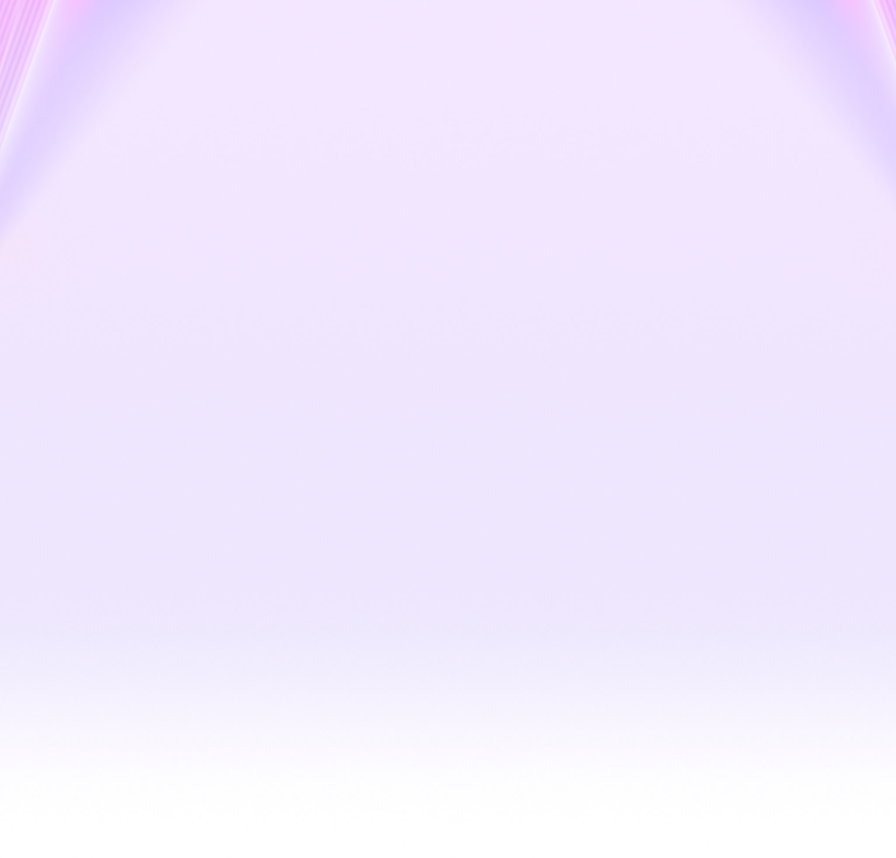
Reproduce this background procedurally as a WebGL 1 fragment shader.

```glsl
precision highp float;

// A pale lilac backdrop that fades to white at the bottom, with a folded,
// glowing violet veil in each upper corner. Each veil is a fan of slanted
// edges; the right one reuses the left one, mirrored and shifted outwards.

uniform vec2 u_resolution;

const vec3 LILAC_TOP = vec3(0.955, 0.902, 1.000);
const vec3 LILAC_LOW = vec3(0.930, 0.902, 0.993);
const vec3 WHITE     = vec3(1.0);
const vec3 LAVENDER  = vec3(0.850, 0.775, 1.000);
const vec3 PINK      = vec3(0.970, 0.760, 1.000);
const vec3 ORCHID    = vec3(0.955, 0.730, 1.000);
const vec3 VIOLET    = vec3(0.900, 0.800, 1.000);
const vec3 BLUSH     = vec3(0.965, 0.885, 0.975);

// Slanted edges: x at the top of the canvas, and shift per unit of depth
const vec2 FOLD_EDGE  = vec2(0.061, 0.345);
const vec2 INNER_EDGE = vec2(0.0235, 0.277);
const vec2 GLOW_EDGE  = vec2(0.245, 0.820);

const float RIGHT_SHIFT = 0.035;
const float FADE_START  = 0.68;
const float FADE_END    = 0.97;
const float EDGE_SOFT   = 0.0015;
const float RIB_FREQ    = 900.0;
const float RIB_AMOUNT  = 0.05;
const float GRAIN_CELLS = 256.0;
const float GRAIN       = 0.004;

float hash(vec2 p) {
    return fract(sin(dot(p, vec2(12.9898, 78.233))) * 43758.5453);
}

float edgeX(vec2 edge, float depth) {
    return edge.x - edge.y * depth;
}

// Vertical gradient: lilac body, then a soft fade to white
vec3 backdrop(float depth) {
    vec3 lilac = mix(LILAC_TOP, LILAC_LOW, smoothstep(0.0, 0.65, depth));
    return mix(lilac, WHITE, smoothstep(FADE_START, FADE_END, depth));
}

// Corner veil; x runs inwards from the side, depth runs down from the top
vec3 addVeil(vec3 color, float x, float depth) {
    float fold = x - edgeX(FOLD_EDGE, depth);
    float inner = x - edgeX(INNER_EDGE, depth);
    float span = max(edgeX(GLOW_EDGE, depth) - edgeX(FOLD_EDGE, depth), 0.03);
    float across = fold / span;
    float topness = exp(-depth / 0.045);

    // Faint warm rim where the glow dies out along the side
    vec2 rim = vec2(x / 0.06, (depth - 0.29) / 0.05);
    color = mix(color, BLUSH, 0.45 * exp(-dot(rim, rim)));

    // Broad glow outside the fold
    float glow = (1.0 - smoothstep(0.25, 1.0, across))
               * mix(0.35, 1.0, smoothstep(0.0, 0.25, across));
    color = mix(color, LAVENDER, glow * mix(0.62, 0.92, topness));
    float pinkBand = exp(-pow((across - 0.14) / 0.13, 2.0));
    color = mix(color, PINK, 0.85 * pinkBand * topness);

    // Folded cloth inside the edge, with fine ribs along it
    vec3 cloth = mix(VIOLET, ORCHID, exp(-depth / 0.09));
    cloth = mix(cloth, WHITE, 0.25 * smoothstep(-0.018, 0.0, fold));
    float innerMask = 1.0 - smoothstep(-EDGE_SOFT, EDGE_SOFT, inner);
    cloth = mix(cloth, ORCHID, 0.6 * innerMask);
    cloth += RIB_AMOUNT * 0.5 * sin(fold * RIB_FREQ);
    float foldMask = 1.0 - smoothstep(-EDGE_SOFT, EDGE_SOFT, fold);
    color = mix(color, cloth, foldMask);

    // Light catching both edges
    float sheen = 0.45 * exp(-abs(fold) / 0.004)
                + 0.30 * exp(-abs(inner) / 0.002);
    return mix(color, WHITE, sheen * (1.0 - smoothstep(0.14, 0.22, depth)));
}

void main() {
    vec2 uv = gl_FragCoord.xy / u_resolution;
    float depth = 1.0 - uv.y;

    vec3 color = backdrop(depth);
    color = addVeil(color, uv.x, depth);
    color = addVeil(color, 1.0 - uv.x + RIGHT_SHIFT, depth);

    // Subtle grain
    color += GRAIN * (hash(floor(uv * GRAIN_CELLS)) - 0.5);
    gl_FragColor = vec4(clamp(color, 0.0, 1.0), 1.0);
}
```
